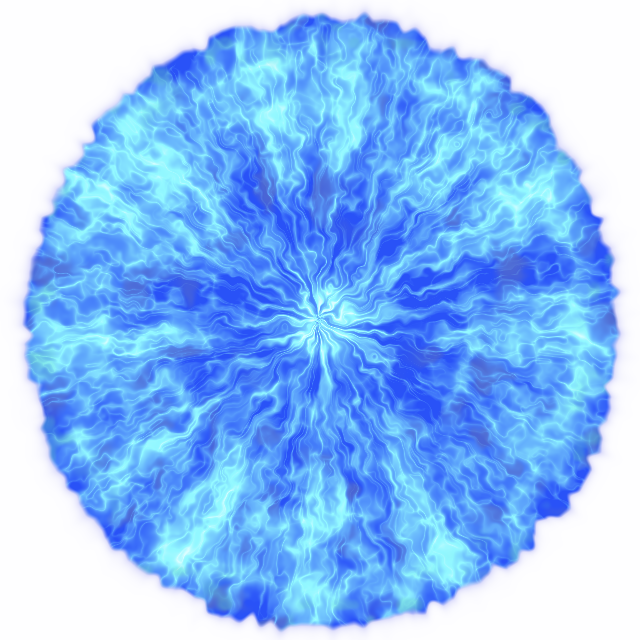
A Shadertoy shader for this background:

```glsl
// A round burst of electric blue and cyan filaments on white.

float hash(vec2 cell) {
    return fract(sin(dot(cell, vec2(127.1, 311.7))) * 43758.545);
}

// Value noise that repeats along x after a whole number of cells.
float noise(vec2 p, float period) {
    vec2 cell = floor(p), f = fract(p);
    f = f * f * (3.0 - 2.0 * f);
    float left = mod(cell.x, period), right = mod(cell.x + 1.0, period);
    return mix(mix(hash(vec2(left, cell.y)), hash(vec2(right, cell.y)), f.x),
               mix(hash(vec2(left, cell.y + 1.0)), hash(vec2(right, cell.y + 1.0)), f.x), f.y);
}

vec2 jitter(vec2 p) {
    return vec2(noise(p + 60.0, 512.0), noise(p + 137.0, 512.0)) - 0.5;
}

float turnOf(vec2 p) {
    return fract(atan(p.y, p.x) / 6.2831853);
}

// Broad bright and dark sectors: angle in degrees, width, gain.
const vec3 sectors[14] = vec3[14](
    vec3(135, 8, 0.45), vec3(152, 5, 0.35), vec3(104, 6, 0.38), vec3(84, 4, 0.42),
    vec3(55, 10, 0.30), vec3(30, 8, 0.36), vec3(356, 7, 0.32), vec3(299, 5, 0.36),
    vec3(267, 6, 0.45), vec3(237, 7, 0.38), vec3(217, 4, 0.38), vec3(186, 8, 0.38),
    vec3(14, 6, -0.28), vec3(320, 7, -0.16));

float sectorLight(float turn) {
    float light = 0.0;
    for (int i = 0; i < 14; i++) {
        float away = abs(fract(turn - sectors[i].x / 360.0 + 0.5) - 0.5) * 360.0;
        away /= sectors[i].y;
        light += sectors[i].z * exp(-away * away);
    }
    return light;
}

// Ridged polar noise; fine octaves fade out where they crowd the middle.
float filaments(vec2 p) {
    float turn = turnOf(p), r = length(p), sum = 0.0, total = 0.0;
    float count = 28.0;
    for (int i = 0; i < 5; i++) {
        float n = noise(vec2(turn * count, r * (7.0 + count * 0.14) + float(i) * 19.0), count);
        float ridge = 1.0 - abs(2.0 * n - 1.0);
        float weight = smoothstep(0.002, 0.009, r * 6.28 / count) + 0.01;
        sum += weight * ridge * ridge * ridge;
        total += weight;
        count = floor(count * 1.75);
    }
    return sum / total;
}

void mainImage(out vec4 fragColor, in vec2 fragCoord) {
    vec2 uv = (fragCoord - 0.5 * iResolution.xy) / min(iResolution.x, iResolution.y) + 0.5;
    vec2 p = (uv - vec2(0.504, 0.494)) * vec2(1.0, 0.97);
    float r = length(p), turn = turnOf(p);

    // Crooked paths for the strands
    vec2 bent = p + 0.022 * jitter(p * 32.0) + 0.010 * jitter(p * 85.0);
    float strands = filaments(bent);

    // Brightness from blue (0) to cyan (1), paler above
    float tone = 0.10 + 0.30 * smoothstep(0.12, 0.36, r);
    tone += sectorLight(turnOf(bent)) * smoothstep(0.04, 0.30, r);
    tone += 1.5 * (strands - 0.30);
    vec2 core = p - vec2(0.007, 0.004);
    tone += 0.72 * exp(-dot(core, core) / 0.006);
    tone -= 0.40 * smoothstep(0.425, 0.468, r);

    vec3 color = mix(vec3(0.16, 0.32, 0.97), vec3(0.57, 0.97, 1.0), clamp(tone, 0.0, 1.0));
    color = mix(color, vec3(0.93, 1.0, 1.0), 0.8 * smoothstep(1.0, 1.6, tone));

    // Dusty grey gaps and a faint green tint close to the rim
    float dust = smoothstep(0.55, 0.85, noise(bent * 24.0 + 200.0, 512.0));
    dust *= smoothstep(0.10, 0.22, r) * smoothstep(0.6, 0.1, tone);
    color = mix(color, vec3(0.40, 0.46, 0.72), 0.55 * dust);
    float green = smoothstep(0.38, 0.46, r) * smoothstep(0.6, 0.9, noise(p * 40.0 + 90.0, 512.0));
    color = mix(color, vec3(0.38, 0.78, 0.76), 0.4 * green);

    // Ragged rim with a lavender haze
    float rim = 0.463 + 0.022 * (noise(vec2(turn * 180.0, r * 30.0), 180.0) - 0.5)
                      + 0.014 * (noise(vec2(turn * 70.0, 5.0), 70.0) - 0.5);
    float haze = 0.5 * exp(-max(r - rim, 0.0) / 0.007);
    vec3 paper = mix(vec3(0.995, 0.995, 1.0), vec3(0.66, 0.66, 0.96), haze);
    color = mix(paper, color, smoothstep(rim + 0.003, rim - 0.007, r));
    fragColor = vec4(color, 1.0);
}
```
